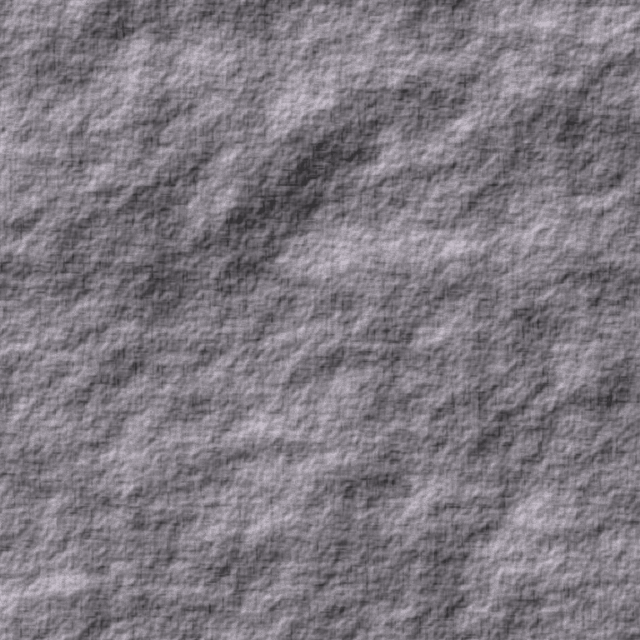
This texture is drawn by a WebGL 1 fragment shader. Its source:

```glsl
precision highp float;
// Rough grey-mauve stone, lit from the upper left. The relief is a sum of
// gradient noise octaves shaded by its slope towards the light, then covered
// with fine crossed threads, short straight creases and a pale grain.

uniform vec2 u_resolution;

#define BASE_SCALE 3.4
#define ROUGHNESS 0.49
#define SLOPE_STEP 0.002
#define RELIEF 0.056
#define MEAN_TONE 0.488
#define THREAD_DEPTH 0.04
#define CREASE_DEPTH 0.085
#define GRAIN_DEPTH 0.045
#define GRAIN_SCALE 512.0
#define LIGHT_DIR vec2(-0.6, 0.8)
#define STONE_TINT vec3(1.042, 1.0, 1.06)

float hash(vec2 p) {
  return fract(sin(dot(p, vec2(127.1, 311.7))) * 43758.5453);
}

// Dot product of a random unit gradient with the offset from its corner.
float cornerSlope(vec2 corner, vec2 offset) {
  float angle = 6.2832 * hash(corner);
  return dot(vec2(cos(angle), sin(angle)), offset);
}

float gradientNoise(vec2 p) {
  vec2 cell = floor(p);
  vec2 f = p - cell;
  vec2 blend = f * f * f * (f * (f * 6.0 - 15.0) + 10.0);
  vec2 e = vec2(1.0, 0.0);
  float low = mix(cornerSlope(cell, f),
                  cornerSlope(cell + e.xy, f - e.xy), blend.x);
  float high = mix(cornerSlope(cell + e.yx, f - e.yx),
                   cornerSlope(cell + e.xx, f - e.xx), blend.x);
  return mix(low, high, blend.y);
}

float stoneHeight(vec2 p) {
  float height = 0.0;
  float amplitude = 1.0 / BASE_SCALE;
  p *= BASE_SCALE;
  for (int i = 0; i < 6; i++) {
    height += amplitude * gradientNoise(p);
    amplitude *= ROUGHNESS;
    p = p * 2.03 + vec2(17.3, 9.7);
  }
  return height;
}

// Short thin dashes along x, scattered at random heights in staggered rows.
float creases(vec2 p, float seed) {
  float mask = 0.0;
  for (int i = 0; i < 3; i++) {
    float layer = seed + 13.0 * float(i);
    vec2 q = p * vec2(42.0, 74.0) + layer;
    q.x += 9.0 * hash(vec2(floor(q.y), layer));
    vec2 cell = floor(q);
    vec2 f = q - cell;
    float strength = smoothstep(0.45, 1.0, hash(cell + layer));
    float middle = mix(0.2, 0.8, hash(cell + layer + 5.5));
    float taper = smoothstep(0.0, 0.25, f.x) * smoothstep(1.0, 0.75, f.x);
    float line = 1.0 - smoothstep(0.03, 0.19, abs(f.y - middle));
    mask = max(mask, strength * taper * line);
  }
  return mask;
}

void main() {
  vec2 uv = gl_FragCoord.xy / u_resolution;

  // Slope of the relief facing the light
  float slope = (stoneHeight(uv) - stoneHeight(uv + LIGHT_DIR * SLOPE_STEP))
              / SLOPE_STEP;
  float tone = MEAN_TONE + RELIEF * slope;

  // Crossed threads and creases, strongest on the shaded slopes
  float shade = 1.0 - smoothstep(0.36, 0.66, tone);
  float threads = gradientNoise(uv * vec2(34.0, 210.0))
                + gradientNoise(uv * vec2(210.0, 34.0) + 41.0);
  float lines = max(creases(uv, 3.0), creases(uv.yx, 71.0));
  tone += THREAD_DEPTH * threads * mix(0.6, 1.2, shade);
  tone -= CREASE_DEPTH * lines * mix(0.35, 1.0, shade);

  // Pale grain on the lit slopes
  float grain = hash(floor(uv * GRAIN_SCALE) + 0.5) - 0.5;
  tone += GRAIN_DEPTH * grain * mix(1.3, 0.5, shade);

  tone = clamp(tone, 0.2, 0.74);
  gl_FragColor = vec4(tone * STONE_TINT, 1.0);
}
```
